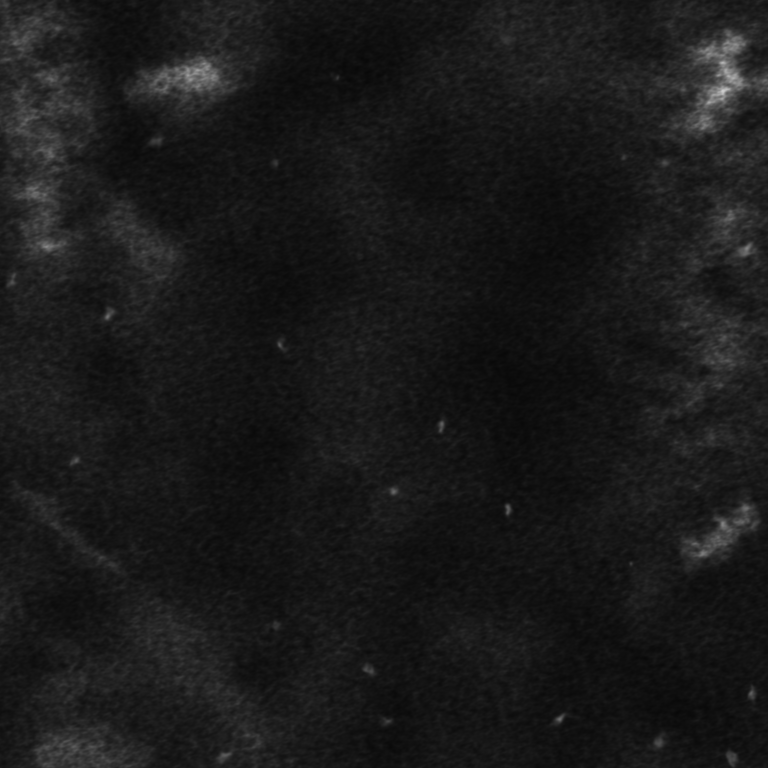
Reproduce this texture procedurally as a Shadertoy shader.

```glsl
// Dark, worn grey surface: pale hazy bands near the sides, soft smudges,
// a diagonal streak, sparse bright specks and fine grain.
// All layers add up in log brightness, so dark areas stay quiet.

const float MID_TONE = 0.102;       // grey at zero log brightness
const float CENTRE_LEVEL = -0.34;   // log brightness of the dark middle
const float EDGE_LIFT = 0.30;       // extra haze towards the rim
const float CLOUD_SCALE = 5.0;
const float CLOUD_CONTRAST = 0.75;
const float BAND_CONTRAST = 0.95;   // extra cloudiness inside pale bands
const vec2  GRAIN_SCALE = vec2(85.0, 135.0);
const float GRAIN_CONTRAST = 0.68;
const float WARP = 0.035;           // raggedness of the smudges
const float SMUDGE_GRID = 8.0;
const float SMUDGE_KEEP = 0.35;
const float SPECK_GRID = 13.0;
const float SPECK_KEEP = 0.12;
const float SPECK_TONE = 0.36;

vec2 hash2(vec2 cell) {
    uvec2 v = uvec2(ivec2(cell) + 4096);
    v = v * 1664525u + 1013904223u;
    v.x += v.y * 1664525u;
    v.y += v.x * 1664525u;
    v ^= v >> 16u;
    v.x += v.y * 1664525u;
    v.y += v.x * 1664525u;
    v ^= v >> 16u;
    return vec2(v >> 8u) / 16777216.0;
}

float cornerSlope(vec2 cell, vec2 offset) {
    return dot(hash2(cell) * 2.0 - 1.0, offset);
}

float gradientNoise(vec2 p) {
    vec2 i = floor(p), f = p - i;
    vec2 u = f * f * f * (f * (f * 6.0 - 15.0) + 10.0);
    vec2 e = vec2(1.0, 0.0);
    return mix(mix(cornerSlope(i, f), cornerSlope(i + e, f - e), u.x),
               mix(cornerSlope(i + e.yx, f - e.yx), cornerSlope(i + 1.0, f - 1.0), u.x), u.y);
}

float fbm(vec2 p, int octaves) {
    float sum = 0.0, amp = 1.0;
    for (int k = 0; k < octaves; k++) {
        sum += amp * gradientNoise(p);
        p = mat2(1.6, 1.2, -1.2, 1.6) * p + 17.3;
        amp *= 0.55;
    }
    return sum;
}

// Soft stroke from a to b
float glow(vec2 p, vec2 a, vec2 b, float width) {
    vec2 ab = b - a;
    float t = clamp(dot(p - a, ab) / dot(ab, ab), 0.0, 1.0);
    vec2 d = (p - a - ab * t) / width;
    return exp(-dot(d, d));
}

// Soft ellipses of random place, size and direction, one in some cells
float scatter(vec2 p, float keep, float radius, float salt) {
    vec2 home = floor(p);
    float sum = 0.0;
    for (int y = -1; y <= 1; y++)
    for (int x = -1; x <= 1; x++) {
        vec2 cell = home + vec2(x, y);
        vec2 pick = hash2(cell + salt);
        vec2 place = hash2(cell + salt + 300.0);
        vec2 shape = hash2(cell + salt + 700.0);
        vec2 d = p - cell - 0.15 - 0.7 * place;
        float angle = 3.1416 * shape.x;
        vec2 along = vec2(cos(angle), sin(angle));
        d = vec2(dot(d, along) / (1.0 + 1.2 * shape.y), dot(d, vec2(-along.y, along.x)));
        d /= radius * (0.7 + 0.6 * pick.y);
        sum += step(pick.x, keep) * (0.4 + 0.6 * shape.y) * exp(-dot(d, d));
    }
    return sum;
}

void mainImage(out vec4 fragColor, in vec2 fragCoord) {
    vec2 p = fragCoord / iResolution.y;
    vec2 w = p + WARP * vec2(fbm(p * 13.0, 4), fbm(p * 13.0 + 41.0, 4));

    // Broad haze: dark middle, pale side bands, dark lower right
    float rim = smoothstep(0.15, 0.6, length((w - vec2(0.54, 0.52)) * vec2(1.1, 0.9)));
    float leftBand = glow(w, vec2(0.03, 1.02), vec2(0.07, 0.70), 0.055);
    float rightBand = glow(w, vec2(0.96, 0.92), vec2(0.91, 0.46), 0.085);
    float bands = leftBand + rightBand;
    float level = CENTRE_LEVEL + EDGE_LIFT * rim + 0.82 * leftBand + 0.52 * rightBand;
    level -= 0.40 * glow(w, vec2(0.80, 0.10), vec2(1.0, 0.14), 0.15);
    level -= 0.45 * glow(w, vec2(0.14, 0.97), vec2(0.20, 0.80), 0.06);

    // Large smudges and the diagonal streak
    level += 1.15 * glow(w, vec2(0.19, 0.885), vec2(0.27, 0.90), 0.024);
    level += 0.80 * glow(w, vec2(0.15, 0.72), vec2(0.21, 0.66), 0.028);
    level += 0.30 * glow(w, vec2(0.155, 0.64), vec2(0.21, 0.48), 0.035);
    level += 0.65 * glow(w, vec2(0.03, 0.36), vec2(0.14, 0.26), 0.016);
    level += 0.40 * glow(w, vec2(0.14, 0.26), vec2(0.32, 0.06), 0.035);
    level += 0.70 * glow(w, vec2(0.06, 0.02), vec2(0.17, 0.01), 0.03);
    level += 0.85 * glow(w, vec2(0.945, 0.94), vec2(0.92, 0.85), 0.022);
    level += 1.35 * glow(w, vec2(0.91, 0.28), vec2(0.97, 0.33), 0.022);
    level += 0.55 * (0.3 + rim) * scatter(w * SMUDGE_GRID, SMUDGE_KEEP, 0.19, 50.0);

    // Clouds, flattened streaks in the bands, then fine grain
    level += CLOUD_CONTRAST * fbm(p * CLOUD_SCALE + 9.0, 5);
    level += BAND_CONTRAST * (0.2 + bands) * fbm(p * vec2(13.0, 23.0) + 5.0, 4);
    level += GRAIN_CONTRAST * fbm(mat2(0.97, -0.25, 0.25, 0.97) * p * GRAIN_SCALE, 2);

    // Small ragged bright specks
    vec2 ragged = p + 0.006 * vec2(gradientNoise(p * 90.0), gradientNoise(p * 90.0 + 31.0));
    float specks = scatter(ragged * SPECK_GRID, SPECK_KEEP, 0.065, 120.0);

    float tone = MID_TONE * exp(level) + SPECK_TONE * specks * (0.8 + gradientNoise(p * 120.0));
    fragColor = vec4(vec3(clamp(tone, 0.03, 0.8)), 1.0);
}
```
